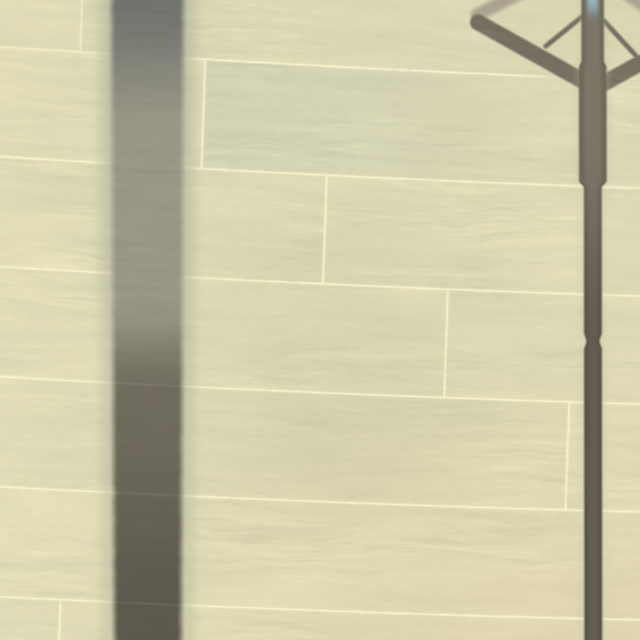
Write a three.js fragment shader that draws this texture.

```glsl
// Sunlit wood-grain tiles with pale grout, a wide soft shadow bar and a thin braced pole.
varying vec2 vUv;

const vec3 TILE = vec3(0.868, 0.850, 0.707);
const vec3 TILE_COOL = vec3(0.828, 0.824, 0.698);
const vec3 TILE_WARM = vec3(0.876, 0.834, 0.687);
const vec3 GROUT = vec3(0.980, 0.962, 0.812);
const vec3 HALO = vec3(0.715, 0.725, 0.625);
const vec3 BAR_TOP = vec3(0.445, 0.452, 0.430);
const vec3 BAR_MID = vec3(0.597, 0.592, 0.528);
const vec3 BAR_LOW = vec3(0.435, 0.418, 0.365);
const vec3 POLE_HIGH = vec3(0.460, 0.440, 0.385);
const vec3 POLE_LOW = vec3(0.368, 0.345, 0.300);
const vec3 ARM_PALE = vec3(0.670, 0.640, 0.560);
const vec3 GLINT = vec3(0.580, 0.700, 0.740);

const float GROUT_EDGE = 0.0022;  // softness of each kind of edge
const float POLE_EDGE = 0.0030;
const float BAR_EDGE = 0.0075;
const float GROUT_HALF = 0.0014;
const float GRAIN_STRENGTH = 0.85;
const float ROW_BOW = 0.014;      // sag of the rows at mid width
const float TILE_LENGTH = 1.174;
const float FIRST_JOINT = 0.321;  // joint position in row zero
const float JOINT_STEP = 0.1895;  // stagger from row to row
const float JOINT_LEAN = 0.006;
const float POLE_X = 0.927;

float hash1(float n) { return fract(sin(n * 91.7) * 437.58); }

vec2 gradient(vec2 cell) {
  float a = 6.2832 * fract(sin(dot(cell, vec2(127.1, 311.7))) * 4375.85);
  return vec2(cos(a), sin(a));
}

float gradientNoise(vec2 p) {
  vec2 i = floor(p), f = fract(p);
  vec2 w = f * f * f * (f * (f * 6.0 - 15.0) + 10.0);
  vec2 e = vec2(1.0, 0.0);
  float low = mix(dot(gradient(i), f), dot(gradient(i + e.xy), f - e.xy), w.x);
  float high = mix(dot(gradient(i + e.yx), f - e.yx), dot(gradient(i + e.xx), f - e.xx), w.x);
  return mix(low, high, w.y);
}

float fbm(vec2 p) {
  float sum = 0.0, amp = 0.6;
  for (int i = 0; i < 4; i++) {
    sum += amp * gradientNoise(p);
    p = p * 2.1 + 7.3;
    amp *= 0.55;
  }
  return sum;
}

float segment(vec2 p, vec2 a, vec2 b) {
  vec2 d = b - a;
  return length(p - a - d * clamp(dot(p - a, d) / dot(d, d), 0.0, 1.0));
}

float cover(float dist, float edge) { return 1.0 - smoothstep(-edge, edge, dist); }

void main() {
  vec2 p = vUv;

  // Slightly converging, bowed rows, counted downwards
  float rowHeight = 0.1719 - 0.0033 * p.x;
  float rowTop = 0.0729 + 0.0527 * p.x + ROW_BOW * p.x * (1.0 - p.x);
  float rowPos = (1.0 - p.y - rowTop) / rowHeight;
  float row = floor(rowPos), inRow = fract(rowPos);
  float joint = FIRST_JOINT + JOINT_STEP * row - JOINT_LEAN * inRow;
  float along = (p.x - joint) / TILE_LENGTH;
  float tileId = row * 3.0 + floor(along) + 20.0;

  // Wood grain in scattered patches along each tile
  vec2 g = vec2(p.x * 3.0, rowPos * 3.0) + hash1(tileId) * 40.0;
  float warp = fbm(g * vec2(1.0, 0.6));
  float streaks = fbm(vec2(g.x * 1.6, g.y * 3.6 + warp * 2.0));
  float fibres = gradientNoise(vec2(g.x * 7.0, g.y * 12.0 + warp * 4.0));
  float patches = smoothstep(-0.25, 0.35, gradientNoise(g * vec2(1.1, 0.8) + 3.7));
  float speckle = gradientNoise(p * vec2(70.0, 130.0));
  float grain = (0.04 + 0.05 * patches) * streaks + 0.03 * patches * fibres;
  grain = GRAIN_STRENGTH * (grain + 0.045 * warp + 0.014 * speckle);

  // Tile tint, warmer low and right, cooler on the upper middle tile
  vec3 wall = mix(TILE, TILE_WARM, 0.8 * smoothstep(0.5, 0.0, p.y) * smoothstep(0.0, 0.9, p.x));
  float coolTile = step(abs(row), 0.5) * step(0.0, along);
  wall = mix(wall, TILE_COOL, coolTile * smoothstep(1.05, 0.5, p.x));
  wall *= 1.0 + grain + 0.015 * (hash1(tileId + 4.0) - 0.5);
  wall *= 1.0 + 0.015 * smoothstep(0.2, 0.0, p.x) - 0.03 * smoothstep(0.35, 0.0, length(p - vec2(0.55, 0.43)));

  // Grout lines with a faint bloom, washed out behind the pole head
  float rowLine = min(inRow, 1.0 - inRow) * rowHeight;
  float jointLine = abs(fract(along + 0.5) - 0.5) * TILE_LENGTH;
  float lineDist = min(rowLine, jointLine);
  float rough = 0.0008 * gradientNoise(p * 90.0);
  float washed = smoothstep(0.82, 0.88, p.x) + 0.3 * smoothstep(0.2, 0.15, p.x);
  float strength = 0.95 - 0.9 * washed * step(rowPos, 0.5);
  float grout = strength * cover(lineDist - GROUT_HALF + rough, GROUT_EDGE);
  vec3 color = mix(wall, GROUT, 0.15 * strength * exp(-lineDist / 0.004));
  color = mix(color, GROUT, grout);

  // Wide bar with a cool penumbra
  float left = mix(0.179, 0.1745, p.y), right = mix(0.283, 0.2865, p.y);
  float barDist = max(left - p.x, p.x - right) + 0.0012 * gradientNoise(p * vec2(20.0, 60.0));
  color = mix(color, HALO, mix(0.5, 0.75, p.y) * smoothstep(0.036, 0.0, barDist));
  vec3 bar = mix(BAR_LOW, BAR_MID, smoothstep(0.38, 0.54, p.y));
  bar = mix(bar, BAR_TOP, smoothstep(0.79, 1.0, p.y));
  bar *= mix(0.83, 1.0, smoothstep(0.0, 0.4, p.y)) * (1.0 + 0.8 * grain);
  bar += 0.05 * grout * smoothstep(0.6, 0.4, p.y);
  color = mix(color, bar, cover(barDist, BAR_EDGE));

  // Braces around the pole head
  float pale = min(segment(p, vec2(0.746, 0.977), vec2(0.825, 1.017)) - 0.010,
                   segment(p, vec2(0.970, 1.014), vec2(1.020, 0.979)) - 0.008);
  float arms = min(segment(p, vec2(0.747, 0.965), vec2(0.910, 0.874)) - 0.0125,
                   segment(p, vec2(0.942, 0.869), vec2(1.020, 0.912)) - 0.0125);
  float struts = min(segment(p, vec2(0.853, 0.928), vec2(0.912, 0.976)),
                     segment(p, vec2(0.944, 0.967), vec2(1.000, 0.906))) - 0.0038;
  color = mix(color, ARM_PALE, cover(pale, 2.0 * POLE_EDGE));
  color = mix(color, POLE_HIGH * (1.0 + 2.0 * grain), cover(min(arms, struts), POLE_EDGE));

  // Pole: neck, sleeve, then a slim shaft with a pinched joint
  float halfWidth = mix(0.0138, 0.0215, smoothstep(0.706, 0.718, p.y));
  halfWidth -= 0.004 * smoothstep(0.894, 0.906, p.y) + 0.0035 * smoothstep(0.014, 0.0, abs(p.y - 0.467));
  float side = p.x - POLE_X + 0.001 * p.y;
  float poleDist = abs(side) - halfWidth;
  color = mix(color, HALO, 0.35 * exp(-max(poleDist, 0.0) / 0.005));
  vec3 pole = mix(POLE_LOW, POLE_HIGH, smoothstep(0.45, 0.8, p.y));
  pole *= 1.05 - 0.14 * smoothstep(0.3, 1.0, abs(side) / halfWidth);
  pole = mix(pole, GLINT, smoothstep(0.965, 1.0, p.y) * smoothstep(0.014, 0.003, abs(side)));
  color = mix(color, pole, cover(poleDist, POLE_EDGE));

  gl_FragColor = vec4(color, 1.0);
}
```
